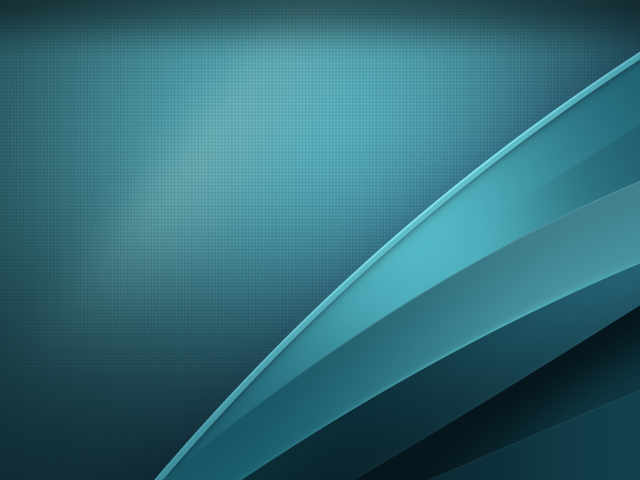
Reproduce this background procedurally as a Shadertoy shader.

```glsl
#define GLOW_CENTER vec2(0.68, 0.73)
#define GLOW_RADIUS vec2(0.72, 0.50)
#define GLOW_COLOR vec3(0.35, 0.69, 0.74)
#define NIGHT_COLOR vec3(0.05, 0.15, 0.18)
#define BEAM_COLOR vec3(0.48, 0.70, 0.71)
#define GLASS_COLOR vec3(0.33, 0.72, 0.77)
#define GLASS_SHADE vec3(0.10, 0.35, 0.42)
#define RIM_WIDTH 0.014
#define WEAVE_CELL 0.0070
#define WEAVE_DEPTH 0.07

// Cubic coefficients, constant term first; one per panel edge
const vec4 OUTER_EDGE = vec4(-0.4143, 1.414, -0.4028, 0.058);
const vec4 FOLD_EDGE = vec4(-0.3064, 0.9742, -0.2078, 0.0);
const vec4 RIDGE_EDGE = vec4(-0.3747, 0.821, -0.1512, 0.0);
const vec4 DARK_EDGE = vec4(-0.415, 0.535, 0.037, 0.0);
const vec4 FLOOR_EDGE = vec4(-0.396, 0.455, -0.013, 0.0);
const vec4 SHEEN_EDGE = vec4(-0.10, 0.63, 0.0, 0.0);

// Approximate signed distance to a cubic curve, positive below it
float depthBelow(vec2 p, vec4 c) {
    float height = c.x + p.x * (c.y + p.x * (c.z + p.x * c.w));
    float slope = c.y + p.x * (2.0 * c.z + 3.0 * p.x * c.w);
    return (height - p.y) / sqrt(1.0 + slope * slope);
}

float bell(float x, float width) {
    x /= width;
    return exp(-x * x);
}

float cover(float d, float pixel) {
    return smoothstep(-pixel, pixel, d);
}

// Glowing woven backdrop with a diagonal light beam
vec3 backdrop(vec2 p, float edgeDepth, float pixel) {
    vec2 q = (p - GLOW_CENTER) / GLOW_RADIUS;
    vec3 color = mix(NIGHT_COLOR, GLOW_COLOR, exp(-dot(q, q)));

    vec2 axis = normalize(vec2(0.62, 0.78));
    vec2 r = p - vec2(0.43, 0.69);
    float along = dot(r, axis);
    float across = dot(r, vec2(axis.y, -axis.x));
    float beam = bell(across, across < 0.0 ? 0.075 : 0.13) * bell(along, 0.32);
    color = mix(color, BEAM_COLOR, 0.50 * beam);

    // Cool shadow cast beside the panels
    float shadow = exp(min(edgeDepth, 0.0) / 0.13);
    color *= 1.0 - shadow * vec3(0.26, 0.22, 0.15);
    color *= mix(0.58, 1.0, smoothstep(0.0, 0.13, 1.0 - p.y));

    // Diagonal weave, softened when its cells near the pixel size
    vec2 w = vec2(p.x + p.y, p.x - p.y) * 3.14159 / WEAVE_CELL;
    float weave = sin(w.x) * sin(w.y);
    float visible = smoothstep(0.8, 3.0, WEAVE_CELL / pixel);
    return color * (1.0 + WEAVE_DEPTH * visible * weave);
}

// Bright upper panel with a bevelled rim
vec3 glassPanel(vec2 p, float d, float pixel) {
    float light = bell(dot(p - vec2(0.88, 0.50), vec2(0.77, 0.64)), 0.39);
    vec3 color = mix(GLASS_SHADE, GLASS_COLOR, light * (1.0 - 0.8 * max(d - 0.06, 0.0)));
    float sheen = cover(depthBelow(p, SHEEN_EDGE), 2.0 * pixel);
    color *= 1.0 - 0.10 * sheen * smoothstep(1.0, 1.25, p.x);

    float groove = exp(-max(d - RIM_WIDTH, 0.0) / 0.006);
    color *= 1.0 - 0.34 * groove;
    float rimLight = bell(p.x - 0.93, 0.55);
    vec3 rim = mix(vec3(0.17, 0.45, 0.51), vec3(0.38, 0.75, 0.80), rimLight);
    rim += 0.17 * rimLight * bell(d - 0.002, 0.0022);
    return mix(rim, color, cover(d - RIM_WIDTH, pixel));
}

// Muted middle panel ending in a luminous ridge
vec3 middlePanel(vec2 p, float foldDepth, float ridgeDepth) {
    vec3 color = mix(vec3(0.10, 0.37, 0.43), vec3(0.27, 0.55, 0.60),
                     smoothstep(0.45, 1.20, p.x));
    color *= 0.92 + 0.10 * smoothstep(0.0, 0.14, foldDepth);
    color += 0.09 * bell(foldDepth, 0.002) * smoothstep(0.35, 0.8, p.x);
    float ridgeLight = bell(p.x - 1.03, 0.32);
    float ridge = exp(min(ridgeDepth, 0.0) / mix(0.004, 0.009, smoothstep(0.9, 1.3, p.x)));
    return mix(color, vec3(0.34, 0.74, 0.77), ridge * (0.15 + 0.75 * ridgeLight));
}

void mainImage(out vec4 fragColor, in vec2 fragCoord) {
    vec2 p = fragCoord / iResolution.y;
    float pixel = 0.8 / iResolution.y;
    float outer = depthBelow(p, OUTER_EDGE);
    float fold = depthBelow(p, FOLD_EDGE);
    float ridge = depthBelow(p, RIDGE_EDGE);
    float dark = depthBelow(p, DARK_EDGE);
    float ground = depthBelow(p, FLOOR_EDGE);

    vec3 color = backdrop(p, outer, pixel);
    color = mix(color, glassPanel(p, outer, pixel), cover(outer, pixel));
    color = mix(color, middlePanel(p, fold, ridge), cover(fold, pixel));

    // Dim panel under the ridge
    vec3 dim = mix(vec3(0.045, 0.17, 0.21), vec3(0.14, 0.38, 0.45),
                   smoothstep(0.65, 1.35, p.x));
    dim *= 1.0 - 0.18 * smoothstep(0.0, 0.12, ridge);
    dim += 0.025 * bell(dark, 0.003);
    color = mix(color, dim, cover(ridge, pixel));

    // Deep shadow and the lowest panel
    float fade = smoothstep(0.0, 0.16, dark) * smoothstep(0.75, 1.25, p.x);
    vec3 deep = mix(vec3(0.02, 0.085, 0.11), vec3(0.06, 0.22, 0.26), fade);
    color = mix(color, deep, cover(dark, pixel));
    vec3 low = mix(vec3(0.04, 0.16, 0.20), vec3(0.07, 0.25, 0.30),
                   smoothstep(0.85, 1.33, p.x));
    low += 0.05 * bell(ground, 0.002);
    color = mix(color, low, cover(ground, pixel));

    fragColor = vec4(color, 1.0);
}
```
